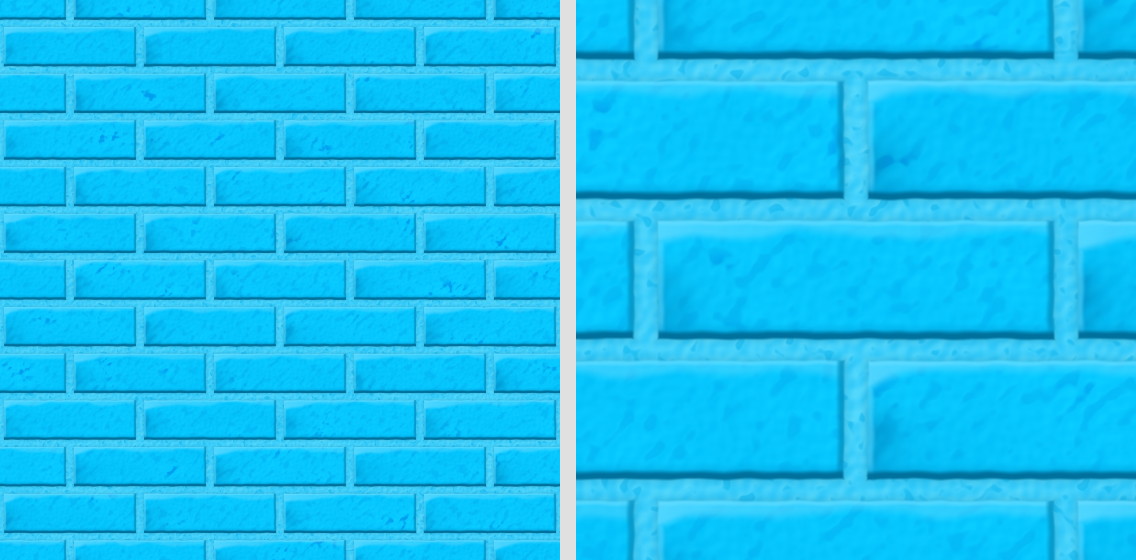
Left: the whole. Right: its middle third, enlarged.
Reproduce this texture procedurally as a Shadertoy shader.

```glsl
// Painted sky-blue brick wall in running bond, with bevelled bricks and grainy mortar.

float hash(vec2 p) {
    vec3 q = fract(p.xyx * 0.1031);
    q += dot(q, q.yzx + 33.33);
    return fract((q.x + q.y) * q.z);
}

// Dot product of a lattice point's random gradient with the offset from it
float corner(vec2 cell, vec2 offset, vec2 period) {
    float angle = 6.2832 * hash(mod(cell, period) + 7.0);
    return dot(vec2(cos(angle), sin(angle)), offset);
}

// Gradient noise that wraps after a whole period
float noise(vec2 p, vec2 period) {
    vec2 i = floor(p), f = p - i;
    vec2 u = f * f * f * (f * (f * 6.0 - 15.0) + 10.0);
    vec2 e = vec2(1, 0);
    return mix(mix(corner(i, f, period), corner(i + e.xy, f - e.xy, period), u.x),
               mix(corner(i + e.yx, f - e.yx, period), corner(i + 1.0, f - 1.0, period), u.x), u.y);
}

float tiled(vec2 uv, vec2 repeats) {
    return noise(uv * repeats, repeats);
}

void mainImage(out vec4 fragColor, in vec2 fragCoord) {
    vec2 uv = fragCoord / iResolution.xy;
    float pixel = 12.0 / iResolution.y;

    // Brick layout: 4 across, 12 down, alternate rows shifted; one unit is a row height
    float row = floor(uv.y * 12.0 + 0.5);
    float x = uv.x * 4.0 + 0.5 * (1.0 - mod(row, 2.0));
    vec2 local = vec2((fract(x) - 0.5) * 3.0, uv.y * 12.0 - row);
    float tone = hash(mod(vec2(floor(x), row), vec2(4, 12)) + 31.0);

    // Surface noise: fine grain, diagonal trowel streaks and broad patches
    vec2 diagonal = vec2(uv.x + uv.y, uv.y - uv.x);
    float grain = tiled(uv, vec2(150));
    float relief = grain - tiled(uv + vec2(-0.002, 0.002), vec2(150));
    float streak = tiled(diagonal, vec2(36, 84));
    float patches = tiled(uv, vec2(13, 22));
    float wave = tiled(uv, vec2(21, 12));

    // Distances inward from the slightly uneven brick edges
    vec2 halfSize = vec2(1.414, 0.422) + 0.012 * tiled(uv, vec2(70));
    vec2 low = local + halfSize;
    vec2 high = halfSize - local;
    float inside = min(min(low.x, low.y), min(high.x, high.y));

    // Mortar
    vec3 mortar = vec3(0.25, 0.82, 0.99) + vec3(0.12, 0.05, 0.01) * (relief + 0.5 * patches);
    float pits = smoothstep(0.22, 0.5, grain + 0.5 * streak);
    mortar = mix(mortar, vec3(0.03, 0.71, 0.94), 0.55 * pits);
    mortar *= 1.0 - 0.1 * exp(-max(-inside, 0.0) * 35.0);

    // Brick face with worn streaks and rare deep blue scuffs
    vec3 brick = mix(vec3(0.015, 0.765, 0.985), vec3(0.03, 0.79, 1.0), 0.4 + 0.4 * tone + patches);
    brick += vec3(0.02, 0.03, 0.015) * relief;
    float wear = smoothstep(0.08, 0.45, streak + 0.45 * grain + 0.25 * patches);
    brick = mix(brick, vec3(0.01, 0.70, 0.95), 0.6 * wear);
    float scuff = smoothstep(0.15, 0.45, streak + 0.6 * grain) * smoothstep(0.28, 0.5, patches);
    brick = mix(brick, vec3(0.0, 0.58, 0.93), 0.75 * scuff);

    // Dark smudge near the left end
    float smudge = exp(-low.x * 4.5) * smoothstep(0.75, 0.3, low.y) * (0.75 + 0.6 * streak + 0.5 * wave);
    brick = mix(brick, vec3(0.0, 0.58, 0.80), clamp(smudge, 0.0, 0.8));

    // Wavy sheen along the top, strongest in the left corner, and a thin left bevel
    float depth = 0.10 + 0.10 * wave + 0.10 * exp(-low.x * 4.0);
    float sheen = smoothstep(depth + 0.03, depth - 0.06, high.y);
    sheen *= 0.45 + 0.4 * exp(-low.x * 1.5);
    float bevel = 0.55 * smoothstep(0.06, 0.02, low.x);
    brick = mix(brick, vec3(0.36, 0.85, 1.0), max(sheen, bevel));
    brick = mix(brick, vec3(0.42, 0.87, 1.0), 0.5 * smoothstep(0.045, 0.015, high.y));

    // Shaded lower and right bevels
    brick = mix(brick, vec3(0.02, 0.57, 0.76), 0.8 * smoothstep(0.065, 0.02, high.x));
    brick = mix(brick, vec3(0.01, 0.64, 0.86), 0.5 * smoothstep(0.13, 0.05, low.y));
    brick = mix(brick, vec3(0.0, 0.43, 0.60), 0.95 * smoothstep(0.075, 0.03, low.y));

    float cover = smoothstep(-0.5, 0.5, inside / max(pixel, 0.025));
    fragColor = vec4(clamp(mix(mortar, brick, cover), 0.0, 1.0), 1.0);
}
```
